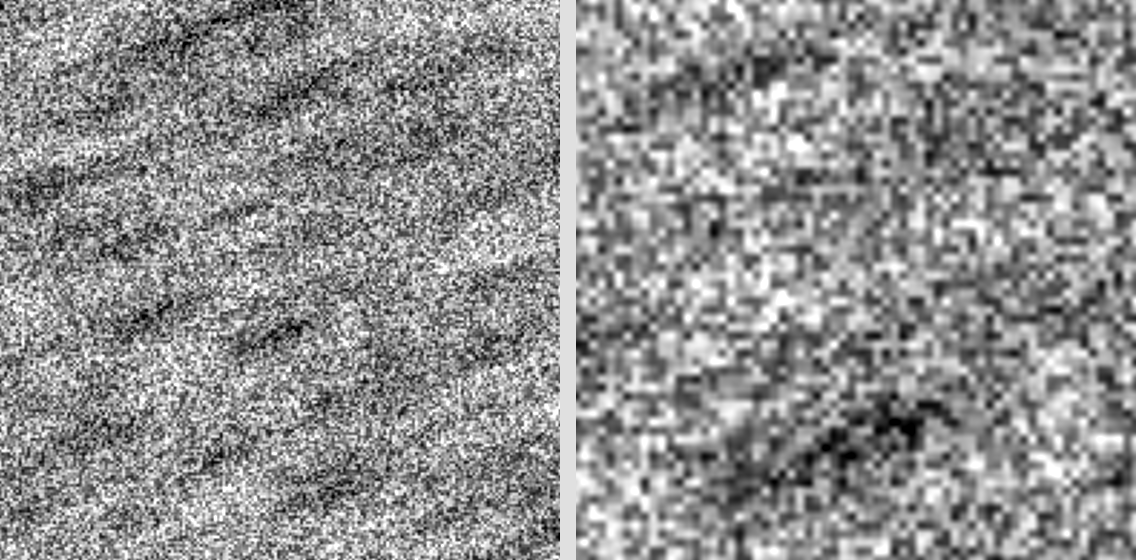
Left: the whole. Right: its middle third, enlarged.
Reproduce this texture procedurally as a Shadertoy shader.

```glsl
// Integer hash of a lattice cell, 0 to 1
float hash(ivec2 cell, uint seed) {
    uvec2 v = uvec2(cell) * 1664525u + uvec2(1013904223u, 374761393u) * (seed + 1u);
    v.x += v.y * 1664525u;
    v.y += v.x * 1664525u;
    v ^= v >> 16u;
    v.x += v.y * 1664525u;
    v.y += v.x * 1664525u;
    v ^= v >> 16u;
    return float((v.x ^ v.y) >> 8u) / 16777216.0;
}

// Smooth value noise, 0 to 1
float noise(vec2 p, uint seed) {
    ivec2 cell = ivec2(floor(p));
    vec2 f = fract(p);
    f = f * f * (3.0 - 2.0 * f);
    float low = mix(hash(cell, seed), hash(cell + ivec2(1, 0), seed), f.x);
    float high = mix(hash(cell + ivec2(0, 1), seed), hash(cell + ivec2(1, 1), seed), f.x);
    return mix(low, high, f.y);
}

void mainImage(out vec4 fragColor, in vec2 fragCoord) {
    vec2 uv = fragCoord / iResolution.y;

    // Streak axes: x runs along the streaks, y across them
    vec2 along = vec2(cos(0.35), sin(0.35));
    vec2 streakPos = vec2(dot(uv, along), dot(uv, vec2(-along.y, along.x)));
    streakPos.y += 0.025 * (noise(uv * 7.0, 1u) - 0.5);

    // Broad soft bands with narrower dark furrows
    float bands = noise(streakPos * vec2(5.0, 20.0), 2u) - 0.5;
    float strands = noise(streakPos * vec2(10.0, 38.0) + 3.7, 3u) - 0.5;
    float furrows = smoothstep(0.62, 0.95, noise(streakPos * vec2(6.0, 27.0) + 8.3, 4u));

    // Fine speckle over slightly larger clumps
    float speckle = noise(uv * 195.0, 5u) - 0.5;
    float clumps = noise(mat2(0.8, 0.6, -0.6, 0.8) * uv * 125.0, 6u) - 0.5;

    float gray = 0.57 + 0.23 * bands + 0.15 * strands - 0.14 * furrows
               + 0.74 * speckle + 0.36 * clumps;
    fragColor = vec4(vec3(clamp(gray, 0.0, 1.0)), 1.0);
}
```
